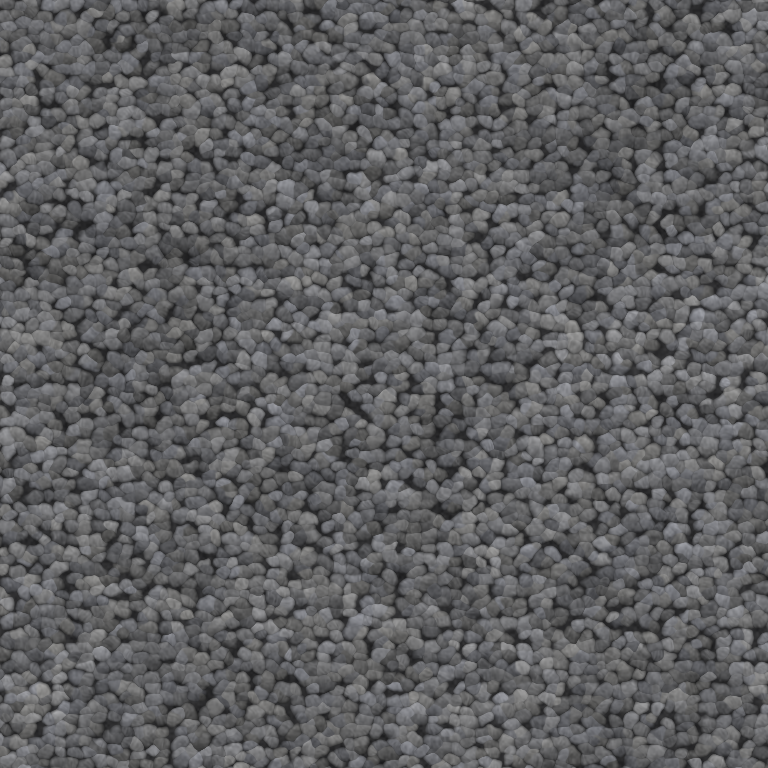
Give the GLSL for this texture, as a WebGL 1 fragment shader.

```glsl
precision highp float;
// Grey cut-pile carpet: a jittered grid of small tilted yarn tufts.
// Each tuft is an elliptical dome lit from above; a soft maximum of the
// dome heights decides which tuft shows, with dark backing in the gaps.

uniform vec2 u_resolution;

const vec2 TUFT_GRID = vec2(58.0, 72.0);   // tufts across and up the canvas
const vec2 TUFT_RADII = vec2(0.0123, 0.0085);
const vec3 WARM_TINT = vec3(1.005, 1.0, 0.99);
const vec3 COOL_TINT = vec3(0.975, 0.988, 1.035);
const vec3 BACKING = vec3(0.165, 0.165, 0.17);
const float YARN_TONE = 0.42;
const float OVERLAP_SHARPNESS = 16.0;

vec3 hash3(vec2 p) {
  vec3 q = fract(vec3(p.xyx) * vec3(0.1031, 0.1030, 0.0973));
  q += dot(q, q.yxz + 33.33);
  return fract((q.xxy + q.yzz) * q.zyx);
}

float valueNoise(vec2 p) {
  vec2 cell = floor(p);
  vec2 f = fract(p);
  f = f * f * (3.0 - 2.0 * f);
  float low = mix(hash3(cell).x, hash3(cell + vec2(1.0, 0.0)).x, f.x);
  float high = mix(hash3(cell + vec2(0.0, 1.0)).x, hash3(cell + 1.0).x, f.x);
  return mix(low, high, f.y);
}

float signedNoise(vec2 p) {
  return valueNoise(p) * 2.0 - 1.0;
}

vec2 rotate(vec2 p, float angle) {
  float c = cos(angle);
  float s = sin(angle);
  return vec2(c * p.x + s * p.y, c * p.y - s * p.x);
}

// Colour of one tuft in rgb, its dome height in alpha.
vec4 tuft(vec2 uv, vec2 cell) {
  vec3 place = hash3(cell + 17.0);
  vec3 look = hash3(cell + 211.0);
  vec2 centre = (cell + 0.5 + (place.xy - 0.5) * 0.8) / TUFT_GRID;
  vec2 offset = uv - centre;

  // Bent, tilted ellipse
  vec2 local = rotate(offset, (place.z - 0.5) * 2.0);
  vec2 q = local / (TUFT_RADII * mix(0.8, 1.15, look.x));
  q.y += (look.y - 0.4) * 0.5 * q.x * q.x;
  float height = 1.0 - dot(q, q) + 0.45 * look.z;

  // Top light, shaded rim and fine strands across the yarn
  float topLight = clamp(offset.y / TUFT_RADII.y, -1.0, 1.0);
  float strands = signedNoise(vec2(q.x * 4.5 + q.y, q.y * 1.3) + cell * 7.0);
  float tone = YARN_TONE + (look.y - 0.5) * 0.2;
  tone += 0.07 * topLight + 0.035 * strands;
  tone *= mix(0.6, 1.0, smoothstep(-0.1, 0.85, height));
  return vec4(tone * mix(WARM_TINT, COOL_TINT, place.x), height);
}

vec3 pile(vec2 uv) {
  vec2 home = floor(uv * TUFT_GRID);
  vec3 sum = BACKING;
  float total = 1.0;
  for (int y = -1; y <= 1; y++) {
    for (int x = -1; x <= 1; x++) {
      vec4 t = tuft(uv, home + vec2(float(x), float(y)));
      float weight = exp(OVERLAP_SHARPNESS * t.a);
      sum += t.rgb * weight;
      total += weight;
    }
  }
  return sum / total;
}

// Broad uneven wear, wider than it is tall.
float mottling(vec2 uv) {
  return 0.07 * signedNoise(uv * vec2(5.0, 9.0) + 3.0)
       + 0.07 * signedNoise(uv * vec2(14.0, 25.0) + 41.0);
}

float fuzz(vec2 uv) {
  return 0.03 * signedNoise(uv * 150.0 + 9.0)
       + 0.03 * signedNoise(uv * 290.0 + 73.0);
}

void main() {
  vec2 uv = gl_FragCoord.xy / min(u_resolution.x, u_resolution.y);

  // A small warp keeps the tuft outlines ragged
  vec2 warp = vec2(signedNoise(uv * 110.0), signedNoise(uv * 110.0 + 57.0));
  vec3 colour = pile(uv + 0.0022 * warp);

  colour *= 1.0 + mottling(uv);
  colour += fuzz(uv);
  gl_FragColor = vec4(colour, 1.0);
}
```
